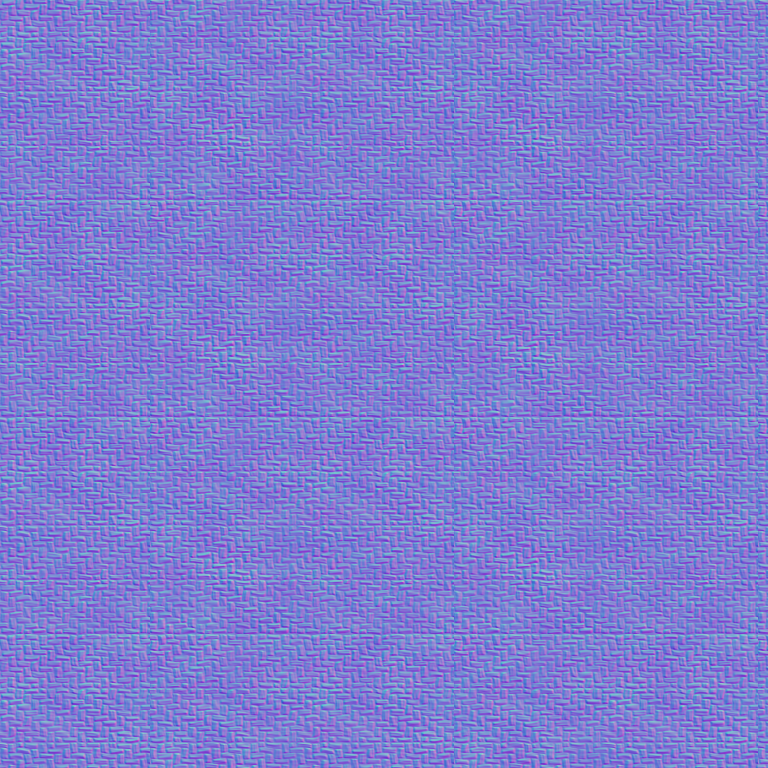
A three.js fragment shader for this texture map:

```glsl
varying vec2 vUv;

vec2 randomGradient(vec2 p) {
  vec3 q = fract(vec3(p.xyx) * vec3(0.1031, 0.1030, 0.0973));
  q += dot(q, q.yzx + 33.33);
  float angle = 6.2832 * fract((q.x + q.y) * q.z);
  return vec2(cos(angle), sin(angle));
}

float gradientNoise(vec2 p) {
  vec2 i = floor(p);
  vec2 f = p - i;
  vec2 u = f * f * f * (f * (f * 6.0 - 15.0) + 10.0);
  float a = dot(randomGradient(i), f);
  float b = dot(randomGradient(i + vec2(1.0, 0.0)), f - vec2(1.0, 0.0));
  float c = dot(randomGradient(i + vec2(0.0, 1.0)), f - vec2(0.0, 1.0));
  float d = dot(randomGradient(i + 1.0), f - 1.0);
  return mix(mix(a, b, u.x), mix(c, d, u.x), u.y);
}

// Rounded thread cross-section, zero at both edges
float roundProfile(float t) {
  float x = 2.0 * t - 1.0;
  return 1.0 - x * x;
}

// Float that dips under its neighbours at both ends
float floatProfile(float t) {
  return smoothstep(0.0, 0.18, t) * (1.0 - smoothstep(0.82, 1.0, t));
}

// Two-over-two twill, reversed every ten rows; one unit per thread
float weaveHeight(vec2 p) {
  vec2 q = p + vec2(0.25, 0.35) * vec2(gradientNoise(p * vec2(0.5, 0.4) + 7.0),
                                       gradientNoise(p * vec2(0.45, 0.4) + 31.0));
  vec2 cell = floor(q);
  vec2 f = q - cell;
  float row = mod(cell.y, 20.0);
  float phase = mod(cell.x + min(row, 20.0 - row), 4.0);

  float height;
  if (phase < 2.0) {
    // Horizontal thread with lengthwise fibres
    float fibre = gradientNoise(q * vec2(0.6, 2.3) + 13.0);
    height = roundProfile(f.y) * floatProfile((phase + f.x) * 0.5)
           * (1.0 + 1.1 * fibre);
  } else {
    // Vertical thread
    float along = row < 10.0 ? f.y : 1.0 - f.y;
    float fibre = gradientNoise(q * vec2(2.6, 0.6) + 57.0);
    height = 1.1 * roundProfile(f.x) * floatProfile((phase - 2.0 + along) * 0.5)
           * (1.0 + 0.9 * fibre);
  }

  // Threads taper where the slant reverses
  float turn = abs(mod(q.y + 5.0, 10.0) - 5.0);
  height *= smoothstep(0.0, 0.3, turn);

  // Loose hairs and the crease between cloth repeats
  height += 0.45 * gradientNoise(q * vec2(0.9, 2.0) + 91.0);
  float seam = abs(mod(p.y + 20.0, 40.0) - 20.0);
  return height - 0.35 * (1.0 - smoothstep(0.0, 0.6, seam));
}

void main() {
  // Cloth repeats, partly cut off by the canvas edges
  vec2 tile = fract((vUv - vec2(0.195, 0.457)) / vec2(0.396, 0.2826));
  vec2 p = tile * vec2(39.3, 40.0);

  // Surface slope by central differences
  vec2 ex = vec2(0.1, 0.0);
  vec2 ey = vec2(0.0, 0.12);
  vec2 slope = vec2((weaveHeight(p + ex) - weaveHeight(p - ex)) / 0.2,
                    (weaveHeight(p + ey) - weaveHeight(p - ey)) / 0.24);

  // Uneven relief and gentle sagging across each cloth repeat
  float relief = 1.0 + 0.5 * gradientNoise(p * vec2(0.14, 0.12) + 3.0);
  vec2 sag = vec2(gradientNoise(p * vec2(0.25, 0.2) + 41.0),
                  gradientNoise(p * vec2(0.2, 0.22) + 73.0));
  vec2 tilt = -slope * vec2(0.052, 0.065) * relief + sag * vec2(0.05, 0.08);
  tilt = clamp(tilt, -0.27, 0.27);

  gl_FragColor = vec4(0.495 + tilt.x, 0.49 + tilt.y, 0.828 - 0.3 * dot(tilt, tilt), 1.0);
}
```
